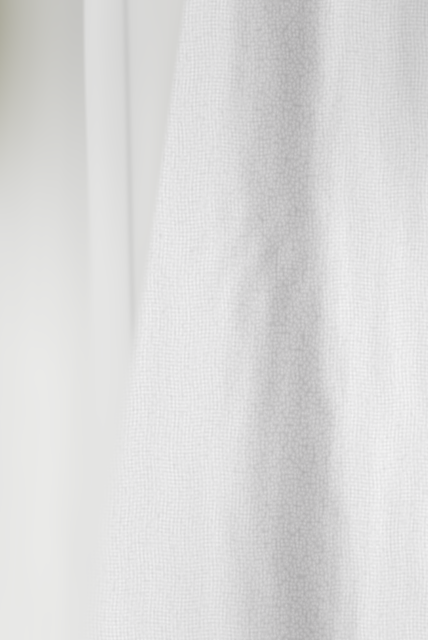
Write a WebGL 2 fragment shader that draws this texture.

```glsl
#version 300 es
precision highp float;
// Hanging white linen: soft blurred folds at left, a woven front fold with a shaded valley at right.

#define THREADS 168.0        // threads per canvas height
#define GRAINS 190.0         // crepe grains per canvas height
#define WEAVE_DEPTH 0.012
#define GRAIN_DEPTH 0.068
#define STREAK_DEPTH 0.015
#define VALLEY_DEPTH 0.148
#define WRINKLE_DEPTH 0.016
#define FRAY 0.014           // raggedness of the valley sides

uniform vec2 u_resolution;
out vec4 fragColor;

vec2 hash2(vec2 p) {
    vec3 h = fract(p.xyx * vec3(0.1031, 0.1030, 0.0973));
    h += dot(h, h.yzx + 33.33);
    return fract((h.xx + h.yz) * h.zy);
}

// Distance to the nearest scattered cell point
float cellular(vec2 p) {
    vec2 cell = floor(p), f = fract(p);
    float nearest = 4.0;
    for (int j = -1; j <= 1; j++)
        for (int i = -1; i <= 1; i++) {
            vec2 o = vec2(i, j);
            vec2 d = o + hash2(cell + o) - f;
            nearest = min(nearest, dot(d, d));
        }
    return sqrt(nearest);
}

// Layered sines, bent by one another, about -1 to 1
float waves(vec2 p) {
    float sum = 0.0, gain = 0.5;
    for (int i = 0; i < 4; i++) {
        sum += gain * sin(p.x + 1.7 * sin(p.y + float(i)));
        p = mat2(1.62, 0.35, -0.35, 1.62) * p + 2.3;
        gain *= 0.62;
    }
    return sum;
}

float bump(float x, float width) {
    return exp(-x * x / (width * width));
}

// Out-of-focus folds behind the front one; t runs from top to bottom
vec3 backFolds(float x, float t) {
    float panel = mix(0.800, 0.905, smoothstep(-0.05, 0.62, t));
    panel += 0.010 * bump(x - 0.10, 0.06);
    panel -= 0.018 * smoothstep(0.12, 0.20, x) * (1.0 - t);
    vec3 color = panel * vec3(1.0, 1.0, 0.993);
    float corner = exp(-x / 0.085) * (1.0 - smoothstep(0.0, 0.38, t));
    color -= corner * vec3(0.130, 0.135, 0.185);

    // Middle strip with its bright left lip
    float lip = 0.196 + 0.014 * smoothstep(0.0, 0.45, t) - 0.05 * smoothstep(0.6, 1.0, t);
    float lipSoft = mix(0.006, 0.035, smoothstep(0.2, 0.9, t));
    float strip = mix(0.855, 0.892, smoothstep(0.0, 0.5, t));
    strip += 0.012 * bump(x - lip - 0.025, 0.022) * (1.0 - t);
    vec3 stripColor = strip * vec3(1.0, 1.0, 0.996);
    color = mix(color, stripColor, smoothstep(lip - lipSoft, lip + lipSoft, x));

    // Narrow crease that runs out where it meets the front fold
    float crease = 0.293 + 0.034 * t;
    float open = 1.0 - smoothstep(0.45, 0.62, t);
    float inner = smoothstep(crease - 0.006, crease + 0.004, x);
    color -= open * (0.045 * bump(x - crease, 0.008) + 0.016 * bump(x - crease, 0.03));
    color -= open * inner * vec3(0.014, 0.015, 0.019) * smoothstep(0.28, 0.42, x);
    return color;
}

// Broad light of the front fold, with the valley returned in w
vec4 frontFold(float x, float t, float edge, float bend) {
    float light = mix(0.866, 0.902, smoothstep(0.0, 0.5, t));
    light -= 0.026 * smoothstep(0.65, 1.0, t) * smoothstep(0.25, 0.50, x);
    light += 0.008 * bump(x - edge - 0.02, 0.025) * (1.0 - t);
    float left = 0.605 + 0.02 * t + bend;
    float right = 0.762 + 0.045 * smoothstep(0.35, 1.0, t) + bend;
    float valley = smoothstep(left - 0.13, left + 0.085, x)
                 * (1.0 - smoothstep(right - 0.075, right + 0.040, x));
    light -= VALLEY_DEPTH * valley;
    float farSide = smoothstep(right - 0.03, right + 0.06, x);
    light += farSide * mix(-0.006, 0.014, smoothstep(0.1, 0.8, t));
    light -= 0.068 * smoothstep(0.80, 1.0, x) * (1.0 - smoothstep(0.0, 0.45, t));
    return vec4(light * vec3(0.999, 0.998, 1.0) + valley * vec3(0.003, -0.001, 0.0), valley);
}

void main() {
    vec2 uv = gl_FragCoord.xy / u_resolution;
    float x = uv.x, t = 1.0 - uv.y;
    vec2 q = vec2(x * u_resolution.x / u_resolution.y, t);

    float edge = 0.433 - 0.214 * t;
    float streak = waves(q * vec2(75.0, 9.0));
    float bend = 0.004 * sin(t * 11.0 + 0.8) + FRAY * waves(q * vec2(90.0, 14.0) + 4.0);
    vec4 front = frontFold(x, t, edge, bend);
    vec3 cloth = front.rgb;
    float valley = front.w;

    // Long vertical streaks and slanted wrinkles
    cloth += STREAK_DEPTH * streak * (0.3 + 0.7 * smoothstep(0.4, 0.65, x));
    float slant = x + 0.62 * (t - 0.45) - 0.63;
    float zone = bump(t - 0.47, 0.16) * bump(x - 0.62, 0.13);
    cloth += WRINKLE_DEPTH * zone * sin(slant * 70.0 + 2.0 * sin(t * 17.0));

    // Warp and weft of uneven strength, with rounder crepe grains in the valley
    vec2 thread = q * THREADS + 0.3 * vec2(sin(t * 47.0), sin(q.x * 61.0));
    vec2 strength = 0.4 + 1.2 * hash2(floor(thread * vec2(1.0, 0.25)));
    vec2 line = sin(6.2832 * thread) * strength;
    cloth += WEAVE_DEPTH * (line.x + 0.8 * line.y) * (1.0 - 0.3 * valley);
    float grain = cellular(q * GRAINS * vec2(1.0, 0.8)) - 0.48;
    cloth -= GRAIN_DEPTH * grain * (0.55 + 0.75 * valley);
    float slub = cellular(q * vec2(32.0, 24.0));
    cloth -= 0.016 * (1.0 - smoothstep(0.03, 0.12, slub));

    // Lay the front fold over the blurred ones
    vec3 color = backFolds(x, t) + 0.004 * waves(q * vec2(50.0, 7.0));
    color -= 0.014 * bump(x - edge, 0.022) * (1.0 - smoothstep(0.4, 0.8, t));
    float soft = mix(0.009, 0.045, smoothstep(0.25, 1.0, t));
    color = mix(color, cloth, smoothstep(edge - soft, edge + soft, x));
    fragColor = vec4(clamp(color, 0.0, 1.0), 1.0);
}
```
